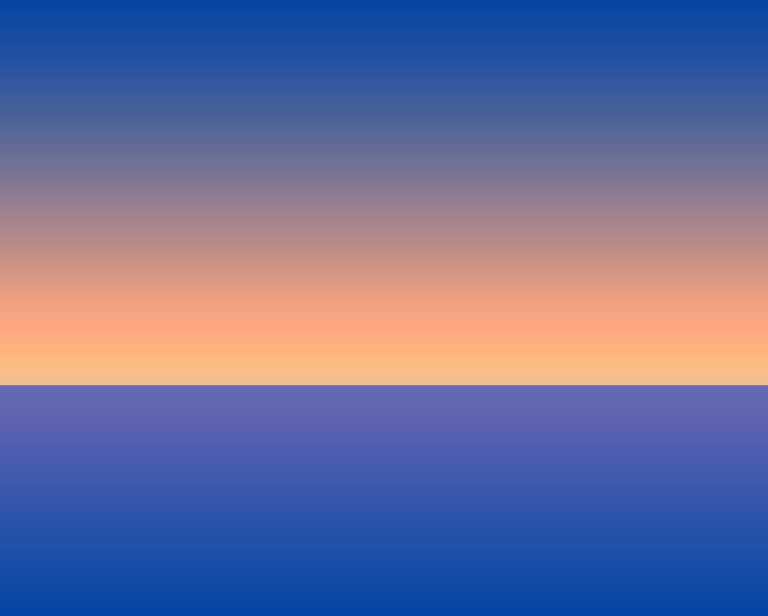
This background is drawn by a Shadertoy shader. Its source:

```glsl
// Draws a calm sea under a dusk sky that fades from peach to deep blue.

const float HORIZON = 0.3746;

const vec3 DEEP_BLUE   = vec3(0.016, 0.267, 0.643);
const vec3 SKY_BLUE    = vec3(0.141, 0.318, 0.628);
const vec3 SLATE       = vec3(0.286, 0.384, 0.596);
const vec3 MAUVE       = vec3(0.431, 0.440, 0.580);
const vec3 DUSTY_PLUM  = vec3(0.561, 0.486, 0.573);
const vec3 ROSE        = vec3(0.784, 0.569, 0.522);
const vec3 SALMON      = vec3(0.933, 0.631, 0.510);
const vec3 PEACH       = vec3(1.000, 0.659, 0.502);
const vec3 AMBER       = vec3(1.000, 0.710, 0.490);
const vec3 PALE_GOLD   = vec3(0.992, 0.737, 0.518);
const vec3 HAZE        = vec3(0.933, 0.753, 0.573);
const vec3 SEA_VIOLET  = vec3(0.400, 0.416, 0.706);
const vec3 SEA_LILAC   = vec3(0.361, 0.384, 0.694);
const vec3 SEA_MIDDLE  = vec3(0.204, 0.337, 0.675);

// Moves from one colour to the next between two heights.
vec3 blendTo(vec3 below, vec3 above, float start, float end, float height) {
    return mix(below, above, clamp((height - start) / (end - start), 0.0, 1.0));
}

// Sky: height is 0 at the horizon and 1 at the top.
vec3 skyColor(float height) {
    vec3 color = blendTo(HAZE, PALE_GOLD, 0.0, 0.055, height);
    color = blendTo(color, AMBER, 0.055, 0.09, height);
    color = blendTo(color, PEACH, 0.09, 0.14, height);
    color = blendTo(color, SALMON, 0.14, 0.22, height);
    color = blendTo(color, ROSE, 0.22, 0.323, height);
    color = blendTo(color, DUSTY_PLUM, 0.323, 0.49, height);
    color = blendTo(color, MAUVE, 0.49, 0.583, height);
    color = blendTo(color, SLATE, 0.583, 0.70, height);
    color = blendTo(color, SKY_BLUE, 0.70, 0.844, height);
    return blendTo(color, DEEP_BLUE, 0.844, 1.0, height);
}

// Sea: depth is 0 at the horizon and 1 at the bottom.
vec3 seaColor(float depth) {
    vec3 color = blendTo(SEA_VIOLET, SEA_LILAC, 0.0, 0.18, depth);
    color = blendTo(color, SEA_MIDDLE, 0.18, 0.50, depth);
    return blendTo(color, DEEP_BLUE, 0.50, 1.0, depth);
}

void mainImage(out vec4 fragColor, in vec2 fragCoord) {
    float y = fragCoord.y / iResolution.y;
    float halfPixel = 0.5 / iResolution.y;

    vec3 sky = skyColor((y - HORIZON) / (1.0 - HORIZON));
    vec3 sea = seaColor((HORIZON - y) / HORIZON);

    // Soft horizon edge
    float skyMask = smoothstep(HORIZON - halfPixel, HORIZON + halfPixel, y);
    fragColor = vec4(mix(sea, sky, skyMask), 1.0);
}
```
